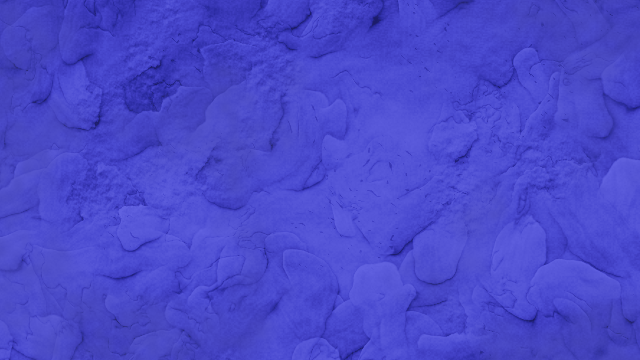
Reproduce this texture procedurally as a WebGL 1 fragment shader.

```glsl
precision highp float;
// Draws blue modelling clay pressed into overlapping finger smears.
uniform vec2 u_resolution;

#define SMEAR_CELL 0.42
#define SMEAR_WARP 0.17
#define BODY_CONTRAST 0.46
#define BROAD_CONTRAST 0.75
#define RIM_WIDTH 0.006
#define RIM_LIGHT 0.60
#define CREASE_WIDTH 0.0055
#define CREASE_DEPTH 1.15
#define RELIEF 2.6
#define CRUMB 1.25
#define GRAIN 0.22
#define TEAR_DEPTH 0.60

const vec2 LIGHT_DIR = vec2(-0.35, 0.94);
const vec3 DEEP = vec3(0.17, 0.17, 0.64);
const vec3 LOW = vec3(0.25, 0.24, 0.76);
const vec3 MID = vec3(0.29, 0.29, 0.82);
const vec3 HIGH = vec3(0.335, 0.335, 0.845);
const vec3 GLINT = vec3(0.38, 0.38, 0.88);
const vec3 STAIN = vec3(0.285, 0.285, 0.72);

float hash(vec2 p) {
  return fract(sin(dot(p, vec2(127.1, 311.7))) * 43758.5453);
}

float noise(vec2 p) {
  vec2 i = floor(p), f = fract(p);
  f = f * f * (3.0 - 2.0 * f);
  return mix(mix(hash(i), hash(i + vec2(1.0, 0.0)), f.x),
             mix(hash(i + vec2(0.0, 1.0)), hash(i + 1.0), f.x), f.y);
}

float fbm(vec2 p) {
  float sum = 0.0, amp = 0.5;
  for (int i = 0; i < 4; i++) {
    sum += amp * noise(p);
    p = mat2(1.6, 1.2, -1.2, 1.6) * p + 7.3;
    amp *= 0.5;
  }
  return sum / 0.9375;
}

// Lays one smear over the tone: crisp rounded head, tail blending away
float smear(float tone, vec2 p, vec2 id, float size, float px) {
  vec2 centre = (id + vec2(hash(id + 1.7), hash(id + 5.3))) * size;
  float angle = 1.25 + 2.4 * (hash(id + 9.1) - 0.5);
  angle += 3.14159 * step(0.5, hash(id + 13.9));
  vec2 dir = vec2(cos(angle), sin(angle));
  vec2 side = vec2(-dir.y, dir.x);
  float halfLen = size * mix(0.18, 0.55, hash(id + 21.3));
  float radius = size * mix(0.10, 0.24, hash(id + 33.7));

  float along = dot(p - centre, dir);
  float across = dot(p - centre, side);
  across += (hash(id + 41.1) - 0.5) * along * along / size;
  float t = clamp(along, -halfLen, halfLen);
  vec2 offset = vec2(along - t, across);
  float dist = length(offset);
  float d = dist - radius * (1.0 + 0.25 * t / halfLen);
  float lit = dot(offset.x * dir + offset.y * side, LIGHT_DIR) / max(dist, 0.0001);

  // The lip is sharp in stretches and merges with the clay between them
  float fade = smoothstep(-halfLen - 0.6 * radius, 0.6 * halfLen, along);
  float edge = fade * smoothstep(0.32, 0.62, noise(p * 9.0 + id * 3.1));
  float shade = 0.3 + 0.7 * max(-lit, 0.0);
  float crease = exp(-abs(d) / CREASE_WIDTH) + 0.10 * exp(-abs(d) / (4.0 * CREASE_WIDTH));
  tone -= CREASE_DEPTH * edge * crease * shade;

  float body = 0.5 + BODY_CONTRAST * (hash(id + 57.9) - 0.5);
  body += 0.16 * lit * smoothstep(0.1, 1.0, dist / radius);
  body += RIM_LIGHT * edge * (lit + 0.25) * exp(min(d, 0.0) / RIM_WIDTH);
  body += 0.22 * (noise(vec2(along * 8.0, across * 120.0) + id) - 0.5);
  float merge = mix(0.03, px, smoothstep(0.0, 0.25, edge));
  float cover = 0.9 * fade * (1.0 - smoothstep(-merge, px, d));
  return mix(tone, body, cover);
}

// Brightness of a lumpy surface lit from above
float slope(vec2 p, float scale, float reach) {
  return fbm(p * scale) - fbm((p + reach * LIGHT_DIR) * scale);
}

void main() {
  vec2 uv = gl_FragCoord.xy / u_resolution;
  vec2 p = gl_FragCoord.xy / u_resolution.y;
  float px = 1.0 / u_resolution.y;

  // Uneven outlines, ragged where the clay is crumbly
  float crumbly = smoothstep(0.58, 0.74, fbm(p * 4.0 + 31.0));
  vec2 warped = p + SMEAR_WARP * (vec2(fbm(p * 4.0), fbm(p * 4.0 + 19.0)) - 0.5);
  float ragged = 0.009 + 0.030 * crumbly;
  warped += ragged * (vec2(fbm(p * 36.0), fbm(p * 36.0 + 8.0)) - 0.5);

  // Overlapping smears, smaller toward the top layers
  float tone = 0.5;
  for (int layer = 0; layer < 5; layer++) {
    float depth = float(layer);
    float size = SMEAR_CELL * (1.0 - 0.10 * depth);
    vec2 q = warped + depth * vec2(3.17, 5.71);
    vec2 cell = floor(q / size);
    for (int j = -1; j <= 1; j++) {
      for (int i = -1; i <= 1; i++) {
        tone = smear(tone, q, cell + vec2(float(i), float(j)), size, px);
      }
    }
  }

  // Broad swells, soft lumps, crumbs and fine grain
  tone += BROAD_CONTRAST * (fbm(p * 2.3 + 63.0) - 0.5);
  tone += RELIEF * slope(warped, 5.5, 0.012);
  tone += CRUMB * (0.14 + crumbly) * slope(p, 55.0, 0.005);
  tone += GRAIN * (noise(p * 250.0) - 0.5);

  // Short hairline tears, each with a lit lower lip, and tiny gouges
  float torn = smoothstep(0.56, 0.72, noise(p * 11.0 + 5.0));
  float tear = abs(fbm(warped * 13.0 + 71.0) - 0.5);
  float lip = abs(fbm((warped + 0.005 * LIGHT_DIR) * 13.0 + 71.0) - 0.5);
  tone += TEAR_DEPTH * torn * (0.5 * exp(-lip / 0.025) - exp(-tear / 0.025));
  vec2 gouge = mat2(0.8, 0.6, -0.6, 0.8) * warped * vec2(60.0, 130.0);
  float pit = smoothstep(0.86, 0.95, noise(gouge)) * smoothstep(0.6, 0.8, noise(p * 6.0 + 3.0));
  tone -= 0.5 * pit;

  // Light falls off toward the top and the corners
  vec2 c = uv - 0.5;
  tone += 0.16 - 0.55 * dot(c, c) - 0.18 * smoothstep(0.5, 1.0, uv.y);

  // Tone to colour, then greyish stains
  vec3 colour = mix(DEEP, LOW, clamp((tone + 0.15) / 0.40, 0.0, 1.0));
  colour = mix(colour, MID, clamp((tone - 0.25) / 0.25, 0.0, 1.0));
  colour = mix(colour, HIGH, clamp((tone - 0.50) / 0.28, 0.0, 1.0));
  colour = mix(colour, GLINT, clamp((tone - 0.80) / 0.50, 0.0, 1.0));
  float stain = smoothstep(0.48, 0.68, fbm(p * 3.0 + 47.0)) * (0.4 + 0.6 * noise(p * 40.0));
  colour = mix(colour, STAIN, 0.65 * stain);
  colour *= 1.0 - 0.35 * (1.0 - smoothstep(-0.7, -0.1, tone));
  gl_FragColor = vec4(colour, 1.0);
}
```
